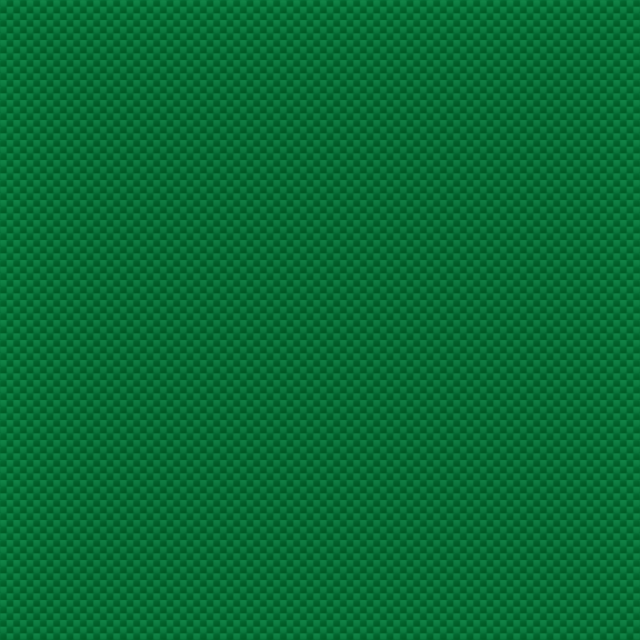
This texture is drawn by a WebGL 2 fragment shader. Its source:

```glsl
#version 300 es
precision highp float;

#define CELLS 96.0        // woven cells across and down
#define EDGE_SOFT 0.32    // softness of the cell borders
#define LIGHT_BASE 0.64   // tone at the foot of a raised cell
#define LIGHT_RISE 0.36   // gain towards its top
#define DARK_BASE 0.02    // tone at the foot of a sunken cell
#define DARK_RISE 0.36    // gain towards its top
#define SIDE_SHADE 0.12   // fall from left to right in sunken cells
#define FIBRE 0.04        // strength of the fine thread variation
#define EDGE_GLOW 0.06    // brightening near the canvas border
#define SAMPLES 3         // subsamples per axis

uniform vec2 u_resolution;
out vec4 fragColor;

const float PI = 3.14159;
const vec3 DEEP_GREEN = vec3(0.00, 0.33, 0.13);
const vec3 MID_GREEN  = vec3(0.02, 0.41, 0.20);
const vec3 PALE_GREEN = vec3(0.07, 0.50, 0.27);

// Layered sines give a faint irregularity to the threads
float fibreNoise(vec2 p) {
    float sum = 0.0;
    float amplitude = 0.5;
    for (int i = 0; i < 3; i++) {
        sum += amplitude * sin(p.x * 2.3 + 1.7 * sin(p.y * 1.9)) * sin(p.y * 2.9 + p.x);
        p = mat2(0.8, 0.6, -0.6, 0.8) * p * 1.9;
        amplitude *= 0.5;
    }
    return sum;
}

// Tone of the basket weave, 0 is sunken and 1 is raised
float weaveTone(vec2 p) {
    vec2 local = fract(p);
    vec2 wave = sin(PI * p);
    float raised = smoothstep(-EDGE_SOFT, EDGE_SOFT, -wave.x * wave.y);
    float light = LIGHT_BASE + LIGHT_RISE * local.y;
    float dark = DARK_BASE + DARK_RISE * local.y + SIDE_SHADE * (0.5 - local.x);
    return mix(dark, light, raised) + FIBRE * fibreNoise(p);
}

// Three-stop green ramp
vec3 greenRamp(float tone) {
    vec3 lower = mix(DEEP_GREEN, MID_GREEN, clamp(tone * 2.0, 0.0, 1.0));
    return mix(lower, PALE_GREEN, clamp(tone * 2.0 - 1.0, 0.0, 1.1));
}

void main() {
    // Average subsamples for smooth cell borders
    vec3 color = vec3(0.0);
    for (int y = 0; y < SAMPLES; y++) {
        for (int x = 0; x < SAMPLES; x++) {
            vec2 offset = (vec2(x, y) + 0.5) / float(SAMPLES) - 0.5;
            vec2 uv = (gl_FragCoord.xy + offset) / u_resolution;
            color += greenRamp(weaveTone(uv * CELLS));
        }
    }
    color /= float(SAMPLES * SAMPLES);

    // Gentle lift towards the border
    vec2 centred = abs(gl_FragCoord.xy / u_resolution - 0.5) * 2.0;
    float border = pow(max(centred.x, centred.y), 6.0);
    color *= 1.0 + EDGE_GLOW * border;

    fragColor = vec4(color, 1.0);
}
```
